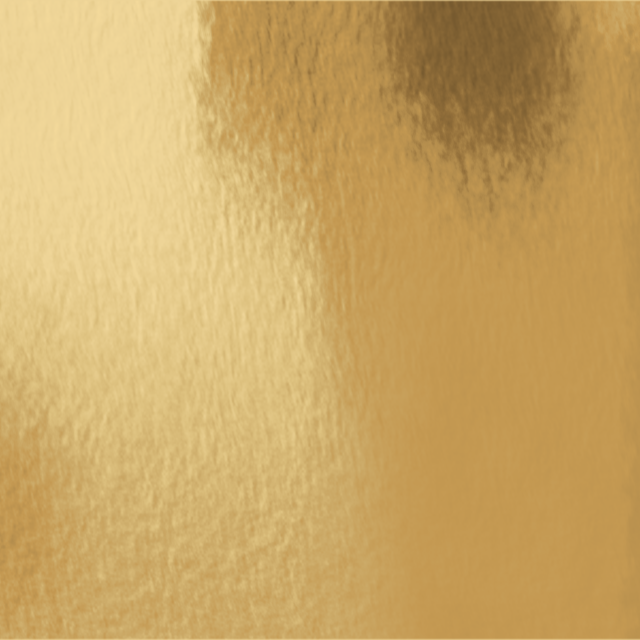
Write a Shadertoy shader that draws this texture.

```glsl
// Crinkled gold foil: broad soft reflections are laid out as one tone value,
// sampled through a fine noise warp so their borders fray along the grain,
// then embossed with small vertical relief and mapped to a gold colour ramp.

const vec3 UMBER  = vec3(0.58, 0.44, 0.23);
const vec3 BRONZE = vec3(0.70, 0.55, 0.30);
const vec3 GOLD   = vec3(0.77, 0.60, 0.32);
const vec3 HONEY  = vec3(0.80, 0.67, 0.41);
const vec3 STRAW  = vec3(0.87, 0.76, 0.50);
const vec3 CREAM  = vec3(0.93, 0.83, 0.59);

float hash(vec2 p) {
    return fract(sin(dot(p, vec2(127.1, 311.7))) * 43758.5453);
}

float noise(vec2 p) {
    vec2 cell = floor(p), f = fract(p);
    f = f * f * (3.0 - 2.0 * f);
    float low  = mix(hash(cell), hash(cell + vec2(1, 0)), f.x);
    float high = mix(hash(cell + vec2(0, 1)), hash(cell + vec2(1, 1)), f.x);
    return mix(low, high, f.y);
}

float fbm(vec2 p) {
    float sum = 0.0, gain = 0.5;
    for (int i = 0; i < 4; i++) {
        sum += gain * noise(p);
        p = mat2(1.7, 0.8, -0.8, 1.7) * p + 17.3;
        gain *= 0.5;
    }
    return sum / 0.9375;
}

float blob(vec2 p, vec2 centre, vec2 radius) {
    vec2 d = (p - centre) / radius;
    return exp(-dot(d, d));
}

// Foil surface: thin leaning grain of uneven length mixed with rounder dimples
float foilHeight(vec2 p, float grain) {
    vec2 q = vec2(p.x + 0.14 * p.y + 0.02 * noise(p * 13.0), p.y);
    float streaks = noise(q * vec2(120.0, 34.0)) + 0.7 * noise(q * vec2(210.0, 75.0) + 31.0);
    float dimples = 1.7 * fbm(q * vec2(62.0, 54.0) + 7.0);
    return mix(dimples, streaks, grain);
}

// Bright sheet on the left, with a soft folded shadow at its top
float sheenTone(vec2 p) {
    float tone = 3.85 + 1.2 * smoothstep(0.4, 0.75, p.y) * smoothstep(0.5, 0.2, p.x);
    tone += 0.45 * blob(p, vec2(0.25, 0.5), vec2(0.25, 0.14));
    tone -= 0.95 * smoothstep(0.42, 0.02, p.y);
    tone -= 1.5 * blob(p, vec2(0.02, 0.22), vec2(0.09, 0.17));
    float foldLine = 0.8 - 0.75 * (p.x - 0.31);
    float fold = smoothstep(0.295, 0.335, p.x) * smoothstep(-0.16, 0.22, p.y - foldLine);
    return tone - 2.7 * fold;
}

// Deep gold on the right, with a dark tongue hanging from the top
float goldTone(vec2 p) {
    float tone = 2.0 + 0.6 * smoothstep(0.72, 0.5, p.x) * smoothstep(0.75, 0.3, p.y);
    float centre = mix(0.79, 0.745, smoothstep(0.58, 1.0, p.y));
    float halfWidth = mix(0.08, 0.15, smoothstep(0.55, 0.95, p.y));
    float across = abs(p.x - centre) / halfWidth;
    tone -= 2.35 * smoothstep(0.55, 0.92, p.y) * smoothstep(1.5, 0.3, across);
    tone -= 0.5 * smoothstep(0.65, 0.95, p.y);
    tone += 1.4 * blob(p, vec2(1.0, 1.0), vec2(0.1, 0.06));
    return tone - 0.5 * smoothstep(0.965, 1.0, p.x);
}

float reflectionTone(vec2 p) {
    float low = smoothstep(0.65, 0.0, p.y);
    float edge = 0.495 + 0.055 * low;
    float softness = mix(0.028, 0.13, low);
    return mix(sheenTone(p), goldTone(p), smoothstep(edge - softness, edge + softness, p.x));
}

vec3 foilColour(float tone) {
    vec3 c = mix(UMBER, BRONZE, clamp(tone, 0.0, 1.0));
    c = mix(c, GOLD,  clamp(tone - 1.0, 0.0, 1.0));
    c = mix(c, HONEY, clamp(tone - 2.0, 0.0, 1.0));
    c = mix(c, STRAW, clamp(tone - 3.0, 0.0, 1.0));
    c = mix(c, CREAM, clamp(tone - 4.0, 0.0, 1.0));
    return c * (1.0 + 0.16 * clamp(tone, -1.5, 0.0) + 0.05 * clamp(tone - 5.0, 0.0, 1.0));
}

void mainImage(out vec4 fragColor, in vec2 fragCoord) {
    vec2 p = fragCoord / iResolution.xy;

    // Fray the reflections along the grain
    vec2 lean = vec2(p.x + 0.14 * p.y, p.y);
    vec2 fray = vec2(fbm(lean * vec2(100.0, 34.0)), fbm(lean * vec2(110.0, 65.0) + 50.0)) - 0.5;
    float tone = reflectionTone(p + fray * vec2(0.05, 0.17));

    // Relief is rough at lower left and around the top, calm at lower right
    float left = smoothstep(0.68, 0.42, p.x);
    float top = smoothstep(0.5, 0.8, p.y) * smoothstep(0.26, 0.36, p.x);
    float rough = mix(0.16, 0.52, left);
    rough += 0.4 * left * smoothstep(0.45, 0.05, p.y);
    rough += 0.5 * top * mix(0.6, 1.0, left);
    rough += 0.25 * blob(p, vec2(0.5, 0.5), vec2(0.07, 0.35));
    rough -= 0.25 * blob(p, vec2(0.05, 0.85), vec2(0.25, 0.3));
    float grain = mix(0.3, 0.7, smoothstep(0.1, 0.45, p.y));
    vec2 lightStep = vec2(0.0024, -0.0024);
    float slope = foilHeight(p + lightStep, grain) - foilHeight(p - lightStep, grain);
    tone += rough * slope * 1.9;

    // Faint cloudiness and fine grit
    tone += 0.3 * (fbm(p * vec2(14.0, 10.0)) - 0.5);
    tone += 0.55 * rough * (noise(p * vec2(300.0, 220.0)) - 0.5);

    // Pale trim along the top and bottom
    float trim = smoothstep(0.003, 0.001, min(p.y, 1.0 - p.y));
    fragColor = vec4(mix(foilColour(tone), CREAM, 0.6 * trim), 1.0);
}
```
